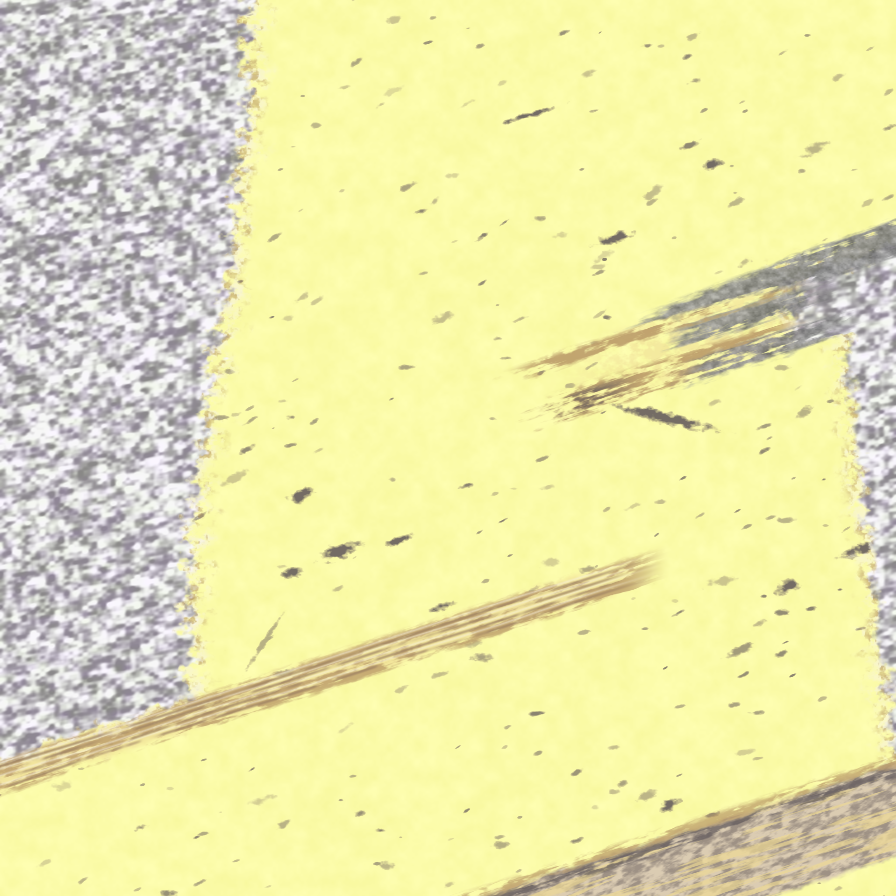
Reproduce this texture procedurally as a Shadertoy shader.

```glsl
// Worn yellow road paint over pale speckled asphalt, crossed by slanted scrapes.
// Regions are noisy half-planes, scrapes are bands in sheared coordinates, and
// pits are rough ellipses, some placed and the rest hashed on a grid.

const vec3 PAINT = vec3(0.985, 0.985, 0.66);
const vec3 OCHRE = vec3(0.93, 0.85, 0.58);
const vec3 RUST = vec3(0.72, 0.59, 0.4);
const vec3 TAR = vec3(0.38, 0.35, 0.36);
const vec3 CHALK = vec3(0.97, 0.95, 0.89);

float hash(vec2 p) {
  vec3 q = fract(vec3(p.xyx) * 0.1031);
  q += dot(q, q.yzx + 33.33);
  return fract((q.x + q.y) * q.z);
}

float noise(vec2 p) {
  vec2 i = floor(p), f = fract(p);
  f = f * f * (3.0 - 2.0 * f);
  return mix(mix(hash(i), hash(i + vec2(1, 0)), f.x),
             mix(hash(i + vec2(0, 1)), hash(i + vec2(1, 1)), f.x), f.y);
}

float fbm(vec2 p) {
  return 0.55 * noise(p) + 0.3 * noise(p * 2.1 + 7.3) + 0.15 * noise(p * 4.3 + 3.1);
}

float above(float edge, float x, float soft) {
  return smoothstep(edge - soft, edge + soft, x);
}

float band(float x, float centre, float halfWidth, float soft) {
  return 1.0 - above(halfWidth, abs(x - centre), soft);
}

vec3 asphalt(vec2 p) {
  vec2 q = (p - vec2(0, 0.15 * p.x)) * vec2(105, 150);
  float grain = 0.6 * noise(q) + 0.4 * noise(q * 1.8 + 11.0);
  grain += 0.14 * (fbm(p * vec2(9, 14)) - 0.5);
  vec3 stone = mix(vec3(0.55, 0.53, 0.56), vec3(0.97), smoothstep(0.14, 0.78, grain));
  return stone + (noise(q * 0.8 + 40.0) - 0.5) * vec3(0.03, -0.01, 0.08);
}

// Band of fibres and crumbs between two x positions
float scrape(vec2 s, float centre, float halfWidth, float start, float end, float wear) {
  float fibre = 0.6 * fbm(s * vec2(22, 210)) + 0.4 * fbm(s * vec2(85, 150));
  float ends = above(start, s.x + 0.12 * (fibre - 0.5), 0.03) * (1.0 - above(end, s.x, 0.03));
  return band(s.y + 0.016 * (fibre - 0.5), centre, halfWidth, 0.004) * ends * above(wear, fibre, 0.1);
}

float pit(vec2 p, vec2 centre, vec2 radius, float slope) {
  vec2 d = p - centre;
  d.y -= slope * d.x;
  float rough = 1.7 * (fbm(p * vec2(120, 170)) - 0.5);
  return 1.0 - above(0.9, length(d / radius) + rough, 0.5);
}

// One random pit per occupied cell
float scatteredPits(vec2 p, float cells, float density, float size) {
  float cover = 0.0;
  for (int k = 0; k < 9; k++) {
    vec2 cell = floor(p * cells) + vec2(k % 3 - 1, k / 3 - 1);
    vec2 centre = (cell + vec2(hash(cell + 3.7), hash(cell + 19.1))) / cells;
    float r = hash(cell + 51.3);
    vec2 radius = size * mix(0.5, 1.4, r * r) * vec2(1.0 + 0.9 * hash(cell + 8.9), 0.6);
    float strength = step(hash(cell + 77.7), density) * mix(0.25, 0.9, hash(cell + 29.5));
    cover = max(cover, strength * pit(p, centre, radius, 0.6 * hash(cell + 5.5)));
  }
  return cover;
}

// Larger pits: centre, half length, half height
float largePits(vec2 p) {
  const vec4 PITS[11] = vec4[11](
    vec4(0.684, 0.734, 0.016, 0.005), vec4(0.378, 0.384, 0.019, 0.007),
    vec4(0.336, 0.447, 0.014, 0.006), vec4(0.96, 0.387, 0.016, 0.006),
    vec4(0.794, 0.815, 0.011, 0.005), vec4(0.879, 0.345, 0.013, 0.006),
    vec4(0.492, 0.323, 0.012, 0.004), vec4(0.746, 0.1, 0.011, 0.005),
    vec4(0.592, 0.872, 0.026, 0.003), vec4(0.447, 0.398, 0.013, 0.004),
    vec4(0.326, 0.361, 0.01, 0.005));
  float cover = 0.0;
  for (int i = 0; i < 11; i++) cover = max(cover, pit(p, PITS[i].xy, PITS[i].zw, 0.3));
  return cover;
}

void mainImage(out vec4 fragColor, in vec2 fragCoord) {
  vec2 p = fragCoord / iResolution.xy;
  vec2 s = vec2(p.x, p.y - 0.32 * p.x);
  float ragged = fbm(p * vec2(75, 95)) - 0.5;
  float crumbs = fbm(p * vec2(120, 160));

  // Mottled paint and pits with worn rings
  vec3 col = PAINT + (fbm(p * 60.0) - 0.5) * vec3(0.03, 0.03, 0.09);
  float pits = max(scatteredPits(p, 17.0, 0.4, 0.0065), scatteredPits(p + 4.3, 31.0, 0.22, 0.004));
  float gouge = pit(p, vec2(0.742, 0.534), vec2(0.046, 0.006), -0.24);
  float crack = pit(p, vec2(0.299, 0.29), vec2(0.018, 0.005), 1.5);
  pits = max(max(pits, largePits(p)), max(gouge, 0.6 * crack));
  col = mix(col, vec3(0.8, 0.76, 0.55), 0.6 * smoothstep(0.0, 0.4, pits));
  col = mix(col, TAR, 0.85 * pits * pits);

  // Asphalt at both sides with chalky, rusty rims
  float leftEdge = 0.208 + 0.068 * smoothstep(0.3, 0.95, p.y);
  float left = min(leftEdge - p.x, s.y - 0.15) + 0.045 * ragged;
  float rightEdge = mix(1.018 - 0.118 * p.y, 0.885, above(0.329, s.y, 0.006));
  float right = min(min(p.x - rightEdge, 0.405 - s.y), s.y + 0.165) + 0.035 * ragged;
  float bare = max(left, right);
  vec3 rim = mix(CHALK, RUST, above(0.58, fbm(p * 130.0 + 9.0), 0.12));
  col = mix(col, rim, 0.75 * above(-0.014, bare, 0.018) * above(0.44, crumbs, 0.16));
  col = mix(col, asphalt(p), above(0.0, bare, 0.007));

  // Dark upper scrapes trailing into rust
  float trail = max(scrape(s, 0.4, 0.008, 0.6, 0.88, 0.5), scrape(s, 0.346, 0.017, 0.62, 0.88, 0.48));
  col = mix(col, OCHRE, 0.5 * band(s.y, 0.372, 0.036, 0.012) * band(p.x, 0.77, 0.11, 0.06) * above(0.45, crumbs, 0.2));
  col = mix(col, RUST, 0.85 * trail);
  col = mix(col, TAR, 0.75 * scrape(s, 0.345, 0.012, 0.63, 0.69, 0.52));
  float dark = scrape(s, 0.414, mix(0.007, 0.021, smoothstep(0.72, 1.0, p.x)), 0.735, 1.1, 0.34);
  dark = max(dark, scrape(s, 0.381, 0.012, 0.765, 0.92, 0.4));
  dark = max(dark, scrape(s, 0.339, 0.013, 0.78, 0.94, 0.42));
  col = mix(col, vec3(0.55) + 0.4 * (crumbs - 0.5), 0.9 * dark);

  // Middle scrape: rusty strands and pale ridges
  float fade = 1.0 - above(0.7, p.x, 0.05);
  col = mix(col, OCHRE, 0.65 * band(s.y + 0.01 * ragged, 0.134, 0.016, 0.006) * fade);
  col = mix(col, RUST, 0.75 * scrape(s, 0.134, 0.019, -0.2, 0.72, 0.49));
  for (float i = 0.0; i < 4.0; i++) {
    float centre = 0.12 + 0.0075 * i + 0.003 * noise(vec2(p.x * 9.0, i));
    float broken = above(0.4, fbm(vec2(p.x * 30.0, 5.0 * i)), 0.15) * fade;
    col = mix(col, vec3(0.6, 0.49, 0.38), 0.65 * broken * band(s.y, centre, 0.0015, 0.0015));
    col = mix(col, CHALK, 0.5 * fade * band(s.y, centre + 0.004, 0.001, 0.0015));
  }

  // Lower band: streaked grit with a dark top
  float lower = band(s.y + 0.008 * ragged, -0.224, 0.052, 0.004);
  vec3 grit = mix(vec3(0.62, 0.57, 0.52), vec3(0.86, 0.8, 0.7), above(0.5, fbm(s * vec2(90, 170)), 0.22));
  grit = mix(grit, OCHRE, 0.7 * above(0.55, fbm(s * vec2(14, 190)), 0.08));
  col = mix(col, grit, lower);
  col = mix(col, TAR, 0.75 * scrape(s, -0.181, 0.007, 0.4, 1.1, 0.43));
  col = mix(col, RUST, 0.7 * scrape(s, -0.168, 0.006, 0.5, 1.1, 0.48));
  fragColor = vec4(clamp(col, 0.0, 1.0), 1.0);
}
```
